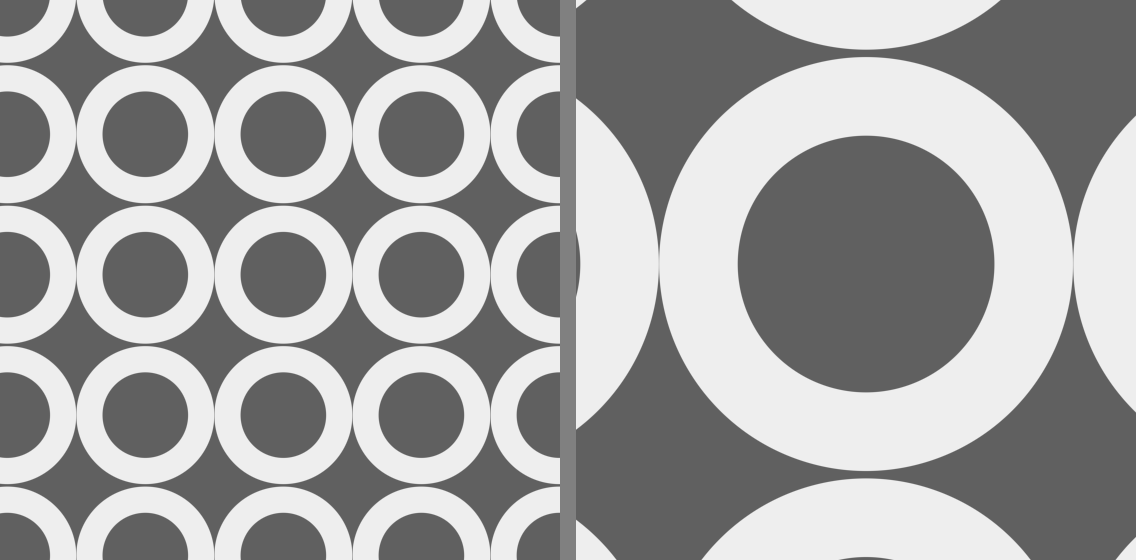
Left: the whole. Right: its middle third, enlarged.
Give the GLSL for this pattern, as a Shadertoy shader.

```glsl
// Grid of pale rings, touching side by side, on a plain dark grey ground.

const vec2 PITCH = vec2(0.2465, 0.2508);       // spacing of ring centres
const vec2 GRID_CENTRE = vec2(0.5060, 0.5095); // centre of the middle ring
const float OUTER_RADIUS = 0.1232;
const float INNER_RADIUS = 0.0764;
const float EDGE_PIXELS = 0.75;                // half width of the soft edge
const vec3 GROUND_COLOUR = vec3(0.378);
const vec3 RING_COLOUR = vec3(0.932);

// Signed distance to a ring centred on the origin
float ringDistance(vec2 p, float inner, float outer) {
    float middle = 0.5 * (inner + outer);
    float halfWidth = 0.5 * (outer - inner);
    return abs(length(p) - middle) - halfWidth;
}

// Position relative to the nearest grid centre
vec2 repeatCell(vec2 p, vec2 pitch) {
    return (fract(p / pitch + 0.5) - 0.5) * pitch;
}

void mainImage(out vec4 fragColor, in vec2 fragCoord) {
    vec2 uv = fragCoord / iResolution.xy;
    float edge = EDGE_PIXELS / min(iResolution.x, iResolution.y);

    vec2 cell = repeatCell(uv - GRID_CENTRE, PITCH);
    float d = ringDistance(cell, INNER_RADIUS, OUTER_RADIUS);
    float coverage = 1.0 - smoothstep(-edge, edge, d);

    fragColor = vec4(mix(GROUND_COLOUR, RING_COLOUR, coverage), 1.0);
}
```
